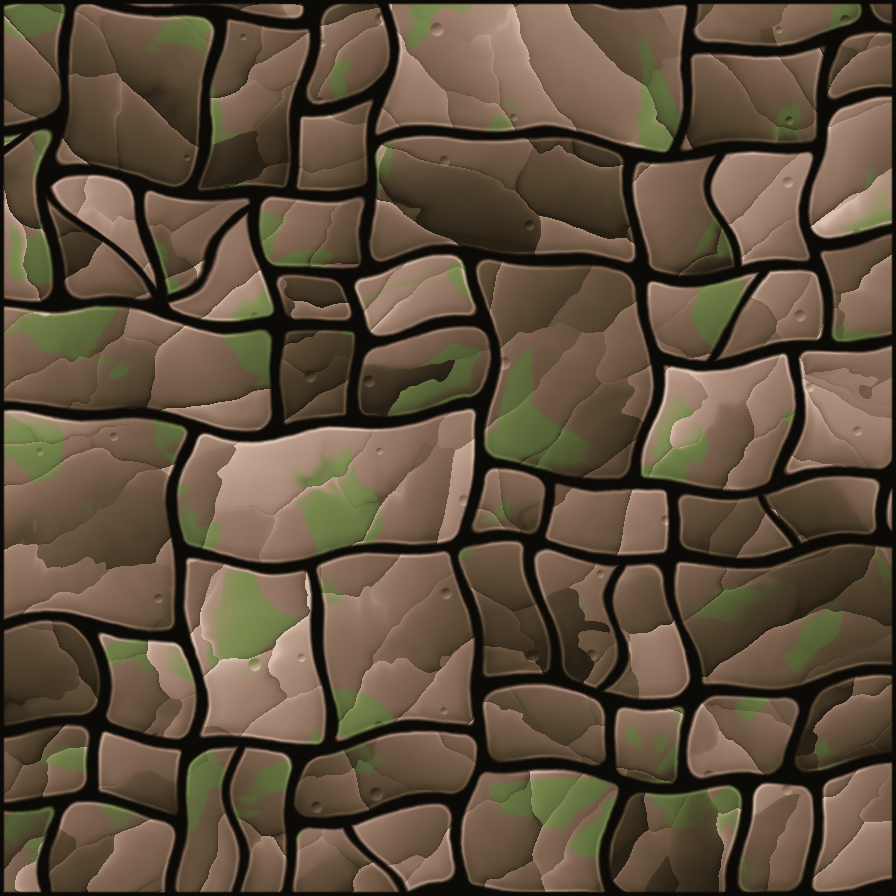
Give the GLSL for this texture, as a Shadertoy shader.

```glsl
// Dry stone wall: irregular faceted brown blocks with mossy stains and dark joints.

const vec2  GRID       = vec2(4.0, 6.0);  // blocks across and up before splitting
const float JITTER     = 0.70;            // irregularity of the block sizes
const float SPLIT_SIZE = 0.20;            // blocks longer than this may split
const float JOINT      = 0.0046;          // half width of a joint
const float CRACKED    = 0.14;            // share of blocks with a diagonal crack
const float MEAN_TONE  = 0.45;
const float MOSS_LEVEL = 0.27;

const vec3 JOINT_COLOR  = vec3(0.045, 0.038, 0.022);
const vec3 DEEP_COLOR   = vec3(0.15, 0.12, 0.08);
const vec3 SHADOW_COLOR = vec3(0.32, 0.26, 0.18);
const vec3 STONE_COLOR  = vec3(0.51, 0.40, 0.33);
const vec3 LIGHT_COLOR  = vec3(0.68, 0.56, 0.49);
const vec3 GLINT_COLOR  = vec3(0.86, 0.76, 0.69);
const vec3 MOSS_COLOR   = vec3(0.39, 0.47, 0.25);

struct Stone { vec2 lo; vec2 hi; vec2 id; };

float hash(vec2 p) {
    return fract(sin(dot(p, vec2(127.1, 311.7))) * 43758.55);
}

vec2 hash2(vec2 p) {
    return vec2(hash(p), hash(p + 19.7));
}

mat2 rotation(float a) {
    return mat2(cos(a), sin(a), -sin(a), cos(a));
}

// Layered, folded sines, roughly -1 to 1
float waves(vec2 p) {
    float sum = 0.0, amp = 0.5;
    for (int i = 0; i < 5; i++) {
        p = mat2(0.8, 0.6, -0.6, 0.8) * p * 1.8 + 1.3;
        p += 0.5 * sin(p.yx);
        sum += amp * sin(p.x) * cos(p.y);
        amp *= 0.55;
    }
    return sum;
}

float jitter(vec2 v) {
    return (hash(v) - 0.5) * JITTER;
}

// Pinwheel tiling of rectangles, then random splits of the long ones
Stone findStone(vec2 g) {
    Stone s = Stone(floor(g), floor(g) + 1.0, floor(g));
    for (int j = -1; j <= 1; j++)
    for (int i = -1; i <= 1; i++) {
        vec2 c = floor(g) + vec2(i, j);
        float a = jitter(c), b = jitter(c + vec2(1, 0));
        float d = jitter(c + vec2(0, 1)), e = jitter(c + 1.0);
        bool even = mod(c.x + c.y, 2.0) < 0.5;
        vec2 lo = c + (even ? vec2(d, a) : vec2(a, b));
        vec2 hi = c + 1.0 + (even ? vec2(b, e) : vec2(e, d));
        if (all(greaterThanEqual(g, lo)) && all(lessThan(g, hi))) s = Stone(lo, hi, c);
    }
    for (int k = 0; k < 2; k++) {
        vec2 size = (s.hi - s.lo) / GRID * vec2(1.0, 1.3);
        if (max(size.x, size.y) < SPLIT_SIZE || hash(s.id + 3.3) < 0.38) break;
        vec2 axis = size.x > size.y ? vec2(1, 0) : vec2(0, 1);
        vec2 cut = mix(s.lo, s.hi, 0.35 + 0.3 * hash(s.id + 7.1));
        bool upper = dot(g - cut, axis) > 0.0;
        if (upper) s.lo = mix(s.lo, cut, axis);
        else       s.hi = mix(s.hi, cut, axis);
        s.id += upper ? 0.37 : 0.21;
    }
    return s;
}

// Cellular facets: x = tone, y = relief along the creases
vec2 facets(vec2 q) {
    float near = 9.0, next = 9.0;
    vec2 toPoint = vec2(0.0), cell = vec2(0.0);
    for (int j = -1; j <= 1; j++)
    for (int i = -1; i <= 1; i++) {
        vec2 c = floor(q) + vec2(i, j);
        vec2 v = q - c - hash2(c);
        float d = length(v);
        if (d < near) { next = near; near = d; toPoint = v; cell = c; }
        else next = min(next, d);
    }
    float tone = 0.30 * (hash(cell + 5.0) - 0.5) + 0.16 * dot(toPoint, vec2(-0.4, 1.0));
    float crease = exp(-(next - near) * 11.0) * clamp(toPoint.y * 2.2, -1.0, 1.0);
    return vec2(tone, crease);
}

// Sparse round pits, lit on the lower rim
float pits(vec2 p) {
    vec2 c = floor(p * 13.0);
    vec2 v = (fract(p * 13.0) - 0.25 - 0.5 * hash2(c + 2.0)) / 13.0;
    float radius = mix(0.004, 0.009, hash(c + 8.0));
    float bowl = smoothstep(radius, radius * 0.65, length(v));
    return step(0.80, hash(c + 4.0)) * bowl * clamp(-(v.y - 0.4 * v.x) / radius, -1.0, 0.8);
}

vec3 toneRamp(float t) {
    vec3 c = mix(DEEP_COLOR, SHADOW_COLOR, clamp(t * 4.0, 0.0, 1.0));
    c = mix(c, STONE_COLOR, clamp(t * 4.0 - 1.0, 0.0, 1.0));
    c = mix(c, LIGHT_COLOR, clamp(t * 4.0 - 2.0, 0.0, 1.0));
    return mix(c, GLINT_COLOR, clamp(t * 4.0 - 3.0, 0.0, 1.0));
}

void mainImage(out vec4 fragColor, in vec2 fragCoord) {
    vec2 uv = fragCoord / iResolution.xy;
    float pixel = 1.0 / iResolution.y;

    // Bend the joints, then find the block and the depth inside its outline
    vec2 p = uv + 0.013 * sin(uv.yx * vec2(17.0, 13.0) + vec2(1.0, 4.0))
                + 0.006 * sin(uv.yx * vec2(41.0, 35.0) + uv * 9.0);
    Stone s = findStone(p * GRID);
    vec2 halfSize = 0.5 * (s.hi - s.lo) / GRID;
    vec2 local = p - 0.5 * (s.hi + s.lo) / GRID;
    float corner = min(mix(0.010, 0.030, hash(s.id + 1.7)), 0.6 * min(halfSize.x, halfSize.y));
    vec2 o = abs(local) - halfSize + corner;
    float depth = corner - length(max(o, 0.0)) - min(max(o.x, o.y), 0.0);

    // Diagonal crack
    if (hash(s.id + 9.2) < CRACKED) {
        float a = mix(-0.9, 0.9, hash(s.id + 6.4));
        float side = dot(local, vec2(cos(a), sin(a))) + 0.006 * sin(local.y * 50.0);
        depth = min(depth, abs(side) + 0.0015);
        s.id += side > 0.0 ? 0.11 : 0.0;
    }
    depth += 0.0022 * waves(uv * 22.0);

    // Relief: bent diagonal facets, mottling, pits and a lit upper side
    float grain = waves(uv * 8.0 + s.id * 5.0);
    float turn = mix(0.35, 1.1, hash(s.id + 2.9)) * (hash(s.id + 4.8) < 0.65 ? 1.0 : -1.0);
    vec2 q = rotation(-turn) * uv * vec2(7.0, 15.0) + s.id * 7.0;
    q += 0.55 * vec2(grain, waves(uv * 6.0 + s.id * 3.0));
    vec2 relief = facets(q);
    float tone = MEAN_TONE + 0.40 * (hash(s.id + 0.6) - 0.5) + relief.x + 0.10 * grain;
    tone += 0.24 * relief.y * (0.6 + grain) + 0.35 * pits(uv);
    tone += 0.07 * dot(local / halfSize, vec2(-0.4, 1.0));

    // Worn bright rim just inside a darkened edge
    float rim = (depth - JOINT - 0.0035) / 0.0018;
    tone += 0.26 * exp(-rim * rim) * clamp(0.65 + waves(uv * 15.0), 0.0, 1.0);
    tone -= 0.10 * smoothstep(0.025, 0.006, depth) * smoothstep(0.3, -0.8, local.y / halfSize.y);

    // Moss stains, joints and the dark outer border
    vec3 color = toneRamp(tone);
    float moss = smoothstep(MOSS_LEVEL, MOSS_LEVEL + 0.12, waves(uv * 10.0 + s.id * 11.0 + 3.0));
    moss *= smoothstep(0.15, 0.30, tone) * smoothstep(0.80, 0.62, tone);
    color = mix(color, MOSS_COLOR * (0.5 + 1.05 * tone), 0.85 * moss);
    color = mix(JOINT_COLOR, color, smoothstep(JOINT - pixel, JOINT + 0.0025 + pixel, depth));
    vec2 border = min(uv, 1.0 - uv);
    color = mix(JOINT_COLOR, color, smoothstep(0.003, 0.006, min(border.x, border.y)));
    fragColor = vec4(color, 1.0);
}
```
